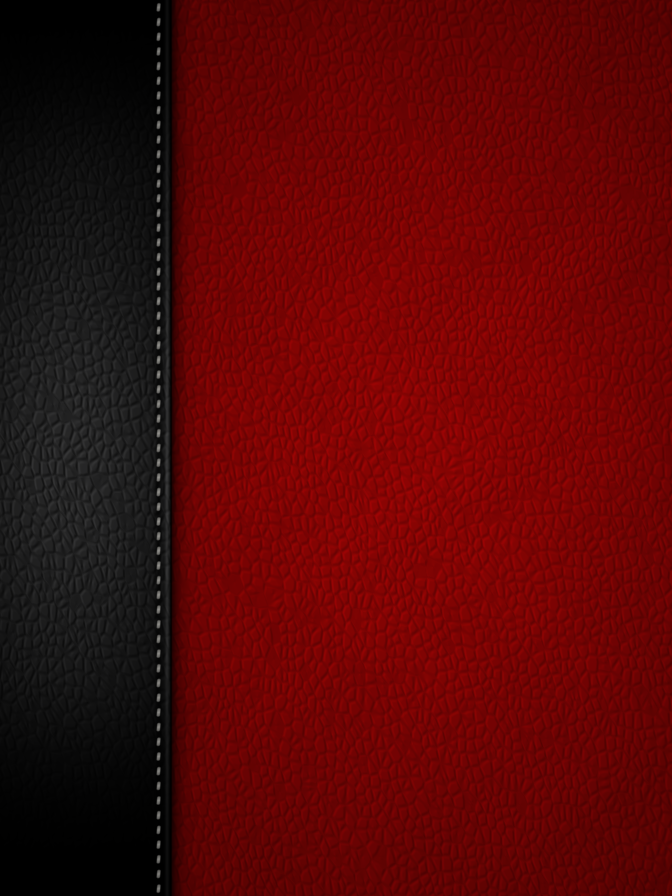
Write a Shadertoy shader that draws this texture.

```glsl
// Red leather panel beside a stitched black leather strip.
// Embossed cellular noise gives the grain; soft elliptical glows light each panel,
// and distance functions draw the seam, its ridge and its repeated stitches.

#define STRIP_EDGE 0.1915
#define STITCH_X 0.1770
#define STITCH_COUNT 61.0
#define STITCH_HALF vec2(0.0018, 0.0046)
#define GRAIN_SCALE vec2(105.0, 68.0)
#define GRAIN_RED 0.17
#define GRAIN_BLACK 0.20
#define RED_CENTRE vec2(0.455, 0.50)
#define BLACK_CENTRE vec2(0.080, 0.49)

vec2 hash2(vec2 cell) {
    vec3 a = fract(cell.xyx * vec3(0.1031, 0.1030, 0.0973));
    a += dot(a, a.yzx + 33.33);
    return fract((a.xx + a.yz) * a.zy);
}

// Height of the hide: rounded pebbles parted by creases
float pebbles(vec2 p) {
    vec2 cell = floor(p), local = fract(p);
    float nearest = 8.0, second = 8.0;
    for (int y = -1; y <= 1; y++) {
        for (int x = -1; x <= 1; x++) {
            vec2 o = vec2(x, y);
            vec2 d = o + hash2(cell + o) - local;
            float dist = length(d);
            second = min(second, max(nearest, dist));
            nearest = min(nearest, dist);
        }
    }
    return smoothstep(0.0, 0.5, second - nearest);
}

// Layered sines bend the grain and vary its tone
float waves(vec2 p) {
    return 0.5 * sin(p.x * 19.0 + 2.0 * sin(p.y * 13.0))
         + 0.3 * sin(p.y * 31.0 - p.x * 23.0 + 1.7)
         + 0.2 * sin(p.x * 61.0 + p.y * 47.0);
}

float hide(vec2 p) {
    p.x += 0.12 * p.y + 0.006 * waves(p);
    return pebbles(p * GRAIN_SCALE);
}

float glow(vec2 p, vec2 centre, vec2 radius) {
    vec2 q = (p - centre) / radius;
    return exp(-dot(q, q));
}

float boxDistance(vec2 p, vec2 halfSize, float radius) {
    vec2 q = abs(p) - halfSize + radius;
    return length(max(q, 0.0)) + min(max(q.x, q.y), 0.0) - radius;
}

void mainImage(out vec4 fragColor, in vec2 fragCoord) {
    vec2 p = fragCoord / iResolution.y;
    float pixel = 1.0 / iResolution.y;

    // Grain lit from the upper left
    float height = hide(p);
    float relief = height - hide(p + vec2(-0.0022, 0.0016));
    float grain = relief + 0.35 * (height - 0.65);

    // Red panel with a narrow shadow beside the strip
    float redLight = 0.255 + 0.275 * glow(p, RED_CENTRE, vec2(0.42, 0.55));
    redLight *= 1.0 + GRAIN_RED * grain + 0.025 * waves(p * 1.7);
    float gap = max(p.x - STRIP_EDGE, 0.0);
    redLight *= 1.0 - 0.75 * exp(-gap / 0.009);
    vec3 red = redLight * vec3(1.0, 0.028, 0.025);

    // Black strip, fading fully at both ends
    float blackLight = 0.145 * glow(p, BLACK_CENTRE, vec2(0.15, 0.34));
    blackLight *= smoothstep(0.02, 0.26, p.y) * smoothstep(0.0, 0.20, 1.0 - p.y);
    blackLight *= 1.0 + 2.0 * GRAIN_BLACK * grain;

    // Groove under the thread and rounded ridge along the edge
    blackLight *= 1.0 - 0.65 * exp(-pow((p.x - STITCH_X) / 0.004, 2.0));
    float ridge = exp(-pow((p.x - STRIP_EDGE + 0.0050) / 0.0022, 2.0));
    blackLight += ridge * (0.03 + 0.08 * glow(p, vec2(p.x, 0.5), vec2(0.4)));
    blackLight *= smoothstep(0.0, 0.003, STRIP_EDGE - p.x);
    vec3 black = blackLight * vec3(1.0, 1.0, 1.01);

    float panel = smoothstep(-pixel, pixel, p.x - STRIP_EDGE);
    vec3 colour = mix(black, red, panel);

    // Slightly slanted stitches
    vec2 s = vec2(p.x - STITCH_X, (fract(p.y * STITCH_COUNT) - 0.5) / STITCH_COUNT);
    s.x -= 0.10 * s.y;
    float d = boxDistance(s, STITCH_HALF, 0.0016);
    float thread = 1.0 - smoothstep(-pixel, pixel, d);
    float threadLight = 0.46 + 0.12 * glow(p, vec2(p.x, 0.5), vec2(0.5));
    threadLight *= 1.0 - 0.35 * abs(s.y) / STITCH_HALF.y;
    colour = mix(colour, threadLight * vec3(1.0, 0.99, 0.96), thread);

    fragColor = vec4(clamp(colour, 0.0, 1.0), 1.0);
}
```
